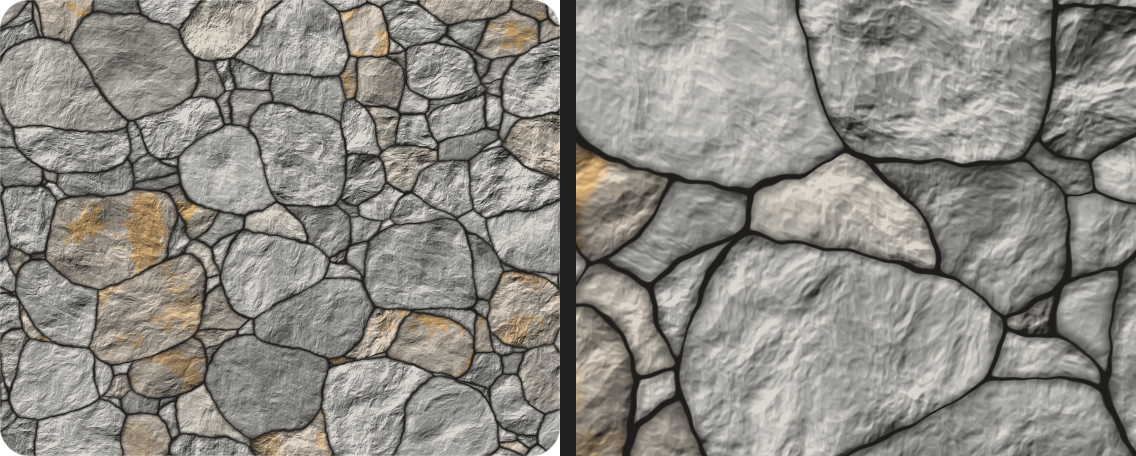
Left: the whole. Right: its middle third, enlarged.
A WebGL 1 fragment shader for this texture:

```glsl
precision highp float;
// Dry stone wall: tightly fitted rough grey blocks with thin dark joints and faint ochre stains.

uniform vec2 u_resolution;

#define CELL_SIZE 0.083
#define STRETCH vec2(0.92, 1.08)
#define SMALLEST 0.25
#define LARGEST 1.6
#define JOINT 0.0013
#define ROUNDING 60.0
#define ROUGHNESS 0.078
#define LIGHT vec2(-0.5, 0.866)
#define GREY vec3(1.01, 1.0, 0.968)
#define BROWN vec3(1.045, 0.99, 0.915)
#define OCHRE vec3(1.13, 0.92, 0.64)
#define JOINT_COLOR vec3(0.12, 0.113, 0.105)

float hash1(vec2 p) {
  return fract(sin(dot(p, vec2(127.1, 311.7))) * 43758.547);
}

vec2 hash2(vec2 p) {
  return vec2(hash1(p), hash1(p + vec2(37.3, 17.9)));
}

vec2 gradientAt(vec2 p) {
  float a = 6.2832 * hash1(p);
  return vec2(cos(a), sin(a));
}

// Gradient noise, roughly -0.7 to 0.7.
float noise(vec2 p) {
  vec2 i = floor(p), f = p - i;
  vec2 u = f * f * f * (f * (f * 6.0 - 15.0) + 10.0);
  vec2 x = vec2(1.0, 0.0);
  float low = mix(dot(gradientAt(i), f), dot(gradientAt(i + x), f - x), u.x);
  float high = mix(dot(gradientAt(i + x.yx), f - x.yx),
                   dot(gradientAt(i + x.xx), f - x.xx), u.x);
  return mix(low, high, u.y);
}

// Position (xy) and cubed radius (z) of the stone seeded in a grid cell.
vec3 stoneSite(vec2 cell) {
  float radius = mix(SMALLEST, LARGEST, pow(hash1(cell + 71.7), 2.0));
  return vec3(cell + 0.04 + 0.92 * hash2(cell), radius * radius * radius);
}

// Cubic norm: neighbours side by side share upright or level borders.
float power(vec2 p, vec3 site) {
  vec2 d = abs(p - site.xy);
  return dot(d * d, d) - site.z;
}

// Power diagram: returns edge distance (x) and outward edge normal (yz).
vec3 stones(vec2 p, out vec2 id) {
  vec2 base = floor(p);
  vec3 own = vec3(0.0);
  float best = 1e5;
  id = base;
  for (int y = -2; y <= 2; y++)
  for (int x = -2; x <= 2; x++) {
    vec2 cell = base + vec2(float(x), float(y));
    vec3 site = stoneSite(cell);
    float d = power(p, site);
    if (d < best) { best = d; own = site; id = cell; }
  }
  // Smooth minimum over all borders breaks the sharpest corners.
  float sum = 1e-18;
  vec2 normal = vec2(0.0);
  vec2 inner = p - own.xy;
  for (int y = -2; y <= 2; y++)
  for (int x = -2; x <= 2; x++) {
    vec3 site = stoneSite(base + vec2(float(x), float(y)));
    vec2 outer = p - site.xy;
    vec2 slope = 3.0 * (inner * abs(inner) - outer * abs(outer));
    float steep = length(slope);
    if (distance(site.xy, own.xy) > 0.001) {
      float w = exp(-ROUNDING * (power(p, site) - best) / max(steep, 0.01));
      sum += w;
      normal += w * slope / max(steep, 0.01);
    }
  }
  return vec3(-log(sum) / ROUNDING, normal / sum);
}

// Chipped surface height, with a grain direction for each stone.
float relief(vec2 p, vec2 id) {
  float a = 6.2832 * hash1(id + 5.3), c = cos(a), s = sin(a);
  vec2 q = mat2(c, s, -s, c) * p * vec2(0.87, 1.13) + 9.0 * hash2(id + 2.1);
  q += 0.014 * vec2(noise(q * 17.0), noise(q * 17.0 + 40.0));
  float height = 0.0, freq = 9.0;
  for (int i = 0; i < 5; i++) {
    float n = noise(q * freq);
    height += (0.6 * n - 0.9 * abs(n)) / freq;
    freq *= 2.1;
    q += 3.7;
  }
  return height;
}

void main() {
  vec2 p = gl_FragCoord.xy / u_resolution.y;
  float pixel = 1.0 / u_resolution.y;

  // Layout: courses tilted by a broad warp, edges slightly broken.
  vec2 wobble = 0.07 * vec2(noise(p * 2.6), noise(p * 2.6 + 50.0))
              + 0.007 * vec2(noise(p * 17.0), noise(p * 17.0 + 50.0))
              + 0.003 * vec2(noise(p * 60.0), noise(p * 60.0 + 50.0));
  vec2 id;
  vec3 border = stones((p + wobble) * STRETCH / CELL_SIZE + 20.0, id);
  float edge = border.x * CELL_SIZE;
  float facing = dot(border.yz, LIGHT);
  vec2 kind = hash2(id + 11.0);

  // Tone: stone shade, chipped planes, relief lit from the upper left, bevel.
  float reach = 0.002;
  float slope = (relief(p, id) - relief(p + reach * LIGHT, id)) / reach;
  float tone = mix(0.52, 0.66, kind.x) + 0.07 * noise(p * 6.0 + id);
  tone += 0.06 * smoothstep(-0.05, 0.05, noise((p + 2.0 * wobble) * 8.0 + id)) - 0.03;
  tone += ROUGHNESS * mix(0.6, 1.3, kind.y) * slope;
  tone += 0.08 * facing * exp(-edge / 0.007);
  float frost = smoothstep(0.08, 0.3, noise(p * 24.0 + id) + 0.5 * noise(p * 70.0));
  tone += 0.08 * frost * step(0.6, kind.y);
  tone *= mix(0.6, 1.0, smoothstep(0.0, 0.009, edge));
  tone = clamp(tone, 0.12, 0.84);

  // Mineral tint: brownish stones and patchy ochre stains.
  float warm = hash1(id + 23.0);
  float stain = smoothstep(0.0, 0.3, noise(p * 11.0 + id) + 0.4 * noise(p * 45.0));
  vec3 tint = mix(GREY, BROWN, smoothstep(0.65, 0.9, warm));
  tint = mix(tint, OCHRE, stain * smoothstep(0.84, 0.95, warm));
  vec3 color = tone * tint;

  // Joints of uneven width, wider in the shade below a stone.
  float width = JOINT * (1.0 + 1.4 * noise(p * 18.0 + 7.0) - 0.5 * facing);
  color = mix(JOINT_COLOR, color, smoothstep(width - pixel, width + 1.2 * pixel, edge));

  // White rounded corners.
  vec2 halfSize = 0.5 * u_resolution / u_resolution.y;
  vec2 corner = max(abs(p - halfSize) - halfSize + 0.065, 0.0);
  color = mix(color, vec3(1.0), smoothstep(-pixel, pixel, length(corner) - 0.065));
  gl_FragColor = vec4(color, 1.0);
}
```
